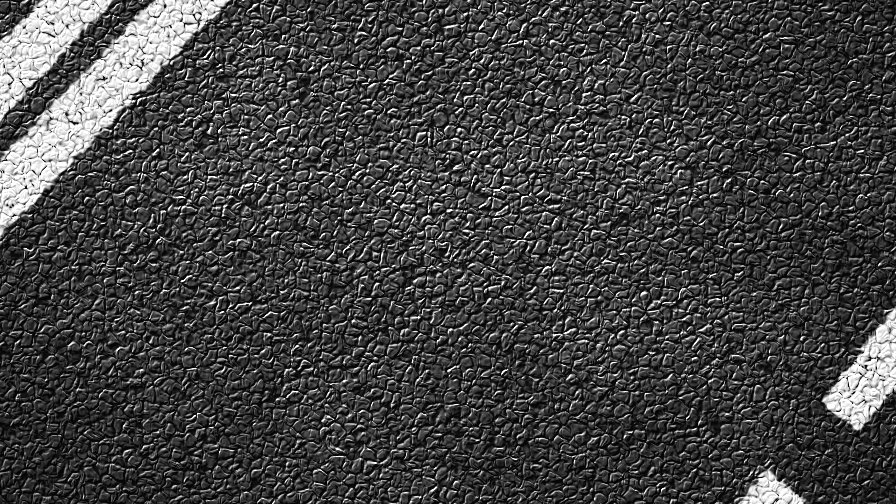
Reproduce this texture procedurally as a WebGL 2 fragment shader.

```glsl
#version 300 es
precision highp float;
// Dark asphalt with worn white road markings in two corners.
// Warped cellular stones form a height field, lit from the upper left;
// paint bands are laid over it and broken up by the same relief.

#define STONE_SCALE 44.0
#define GRIT_SCALE 88.0
#define RELIEF_STEP 0.0030
#define RELIEF_GAIN 0.85
#define STONE_TONE 0.205
#define GLINT_GAIN 1.5
#define PAINT_TONE 0.93
#define EDGE_WEAR 0.010
#define LIGHT_DIR vec2(-0.50, 0.866)
#define LIGHT_CENTER vec2(0.85, 0.78)

uniform vec2 u_resolution;
out vec4 fragColor;

vec2 hash2(vec2 cell) {
    vec3 q = fract(vec3(cell.xyx) * vec3(0.1031, 0.1030, 0.0973));
    q += dot(q, q.yzx + 33.33);
    return fract((q.xx + q.yz) * q.zy);
}

float noise(vec2 p) {
    vec2 i = floor(p), f = fract(p);
    f = f * f * (3.0 - 2.0 * f);
    float low = mix(hash2(i).x, hash2(i + vec2(1, 0)).x, f.x);
    float high = mix(hash2(i + vec2(0, 1)).x, hash2(i + vec2(1, 1)).x, f.x);
    return mix(low, high, f.y);
}

// Cellular stones: x is the distance to the rim, y a random value per stone
vec2 stones(vec2 p) {
    vec2 i = floor(p), f = fract(p);
    float nearest = 8.0, second = 8.0, id = 0.0;
    for (int y = -1; y <= 1; y++) {
        for (int x = -1; x <= 1; x++) {
            vec2 cell = vec2(x, y);
            vec2 rnd = hash2(i + cell);
            float d = length(cell + rnd - f);
            if (d < nearest) {
                second = nearest;
                nearest = d;
                id = fract(rnd.x * 7.0 + rnd.y * 13.0);
            } else {
                second = min(second, d);
            }
        }
    }
    return vec2(second - nearest, id);
}

// Flat-topped stones, finer grit and surface roughness
float height(vec2 p) {
    vec2 warp = vec2(noise(p * 70.0), noise(p * 70.0 + 41.7)) - 0.5;
    vec2 q = p + warp * 0.012;
    vec2 big = stones(q * STONE_SCALE);
    vec2 small = stones(q * GRIT_SCALE + 17.3);
    float top = smoothstep(0.0, 0.42, big.x) * (0.4 + 0.6 * big.y);
    float grit = smoothstep(0.0, 0.5, small.x) * (0.3 + 0.7 * small.y);
    return 0.58 * top + 0.32 * grit + 0.30 * noise(p * 150.0);
}

float band(float x, float from, float to, float soft) {
    return smoothstep(from - soft, from + soft, x)
         * (1.0 - smoothstep(to - soft, to + soft, x));
}

// Coverage of the double line (upper left) and dashed line (lower right)
float markings(vec2 p) {
    float soft = max(0.003, 0.8 / u_resolution.y);
    float across = p.y - 1.04 * p.x;
    float lines = band(across, 0.530, 0.683, soft * 1.4)
                + band(across, 0.764, 0.914, soft * 1.4);
    vec2 along = vec2(0.622, 0.783);
    float dashAcross = dot(p, vec2(along.y, -along.x));
    float gap = band(dot(p, along), 0.998, 1.171, soft);
    float dashes = band(dashAcross, 1.149, 1.247, soft) * (1.0 - gap);
    return clamp(lines + dashes, 0.0, 1.0);
}

void main() {
    vec2 p = gl_FragCoord.xy / u_resolution.y;
    p.x *= 1.77778 * u_resolution.y / u_resolution.x;

    // Relief and directional light
    float h = height(p);
    float slope = h - height(p + LIGHT_DIR * RELIEF_STEP);
    float crevice = smoothstep(0.12, 0.48, h);
    float tone = (STONE_TONE + RELIEF_GAIN * slope) * mix(0.30, 1.08, crevice);
    float glint = max(slope - 0.13, 0.0) * GLINT_GAIN * noise(p * 95.0 + 8.0);
    tone = max(tone + glint, 0.025);

    // Broad light pool, with soft patches of wear
    vec2 away = (p - LIGHT_CENTER) * vec2(0.85, 0.90);
    float light = 0.42 + 0.88 * exp(-1.2 * dot(away, away));
    light *= 0.86 + 0.28 * noise(p * 6.0 + 3.0);
    tone *= light;

    // Paint with ragged rims and pits between stones
    vec2 rag = vec2(noise(p * 90.0 + 5.0), noise(p * 90.0 + 27.0)) - 0.5;
    float coverage = markings(p + rag * EDGE_WEAR);
    float wear = smoothstep(0.13, 0.32, h + 0.20 * noise(p * 38.0 + 60.0));
    float paint = clamp(PAINT_TONE + 0.75 * slope, 0.15, 1.0);
    paint *= mix(0.72, 1.0, crevice);
    tone = mix(tone, paint, coverage * wear);

    fragColor = vec4(vec3(clamp(tone, 0.0, 1.0)), 1.0);
}
```
